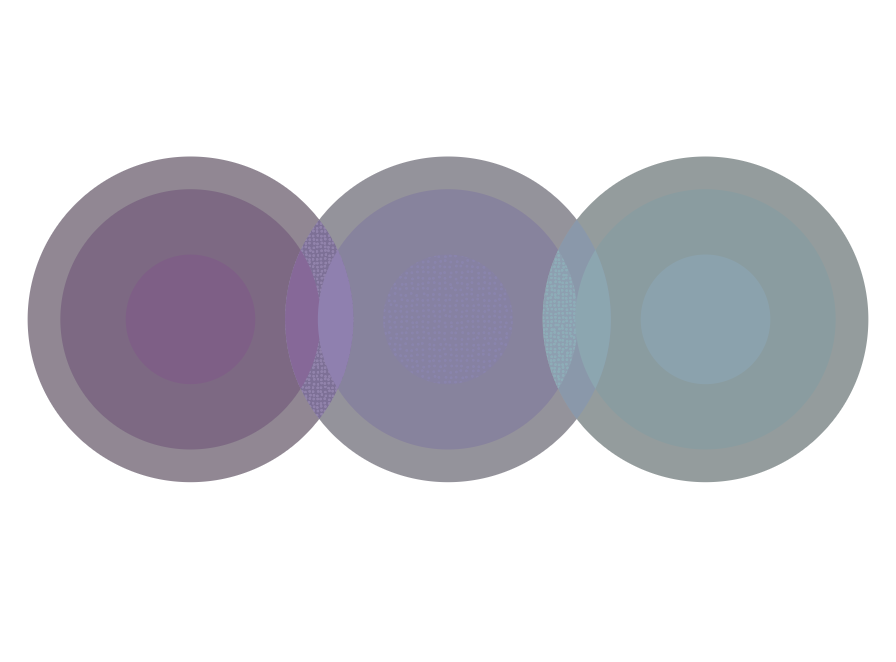
Reproduce this background procedurally as a Shadertoy shader.

```glsl
// Three overlapping targets of muted plum, lavender and teal on white.
// Each is three concentric discs; where neighbours cross, their lens is
// tinted per layer, and some tints are broken up by a fine scattered grain.

float hash(vec2 p) {
    return fract(sin(dot(p, vec2(127.1, 311.7))) * 43758.5453);
}

// Antialiased disc coverage, in units of the canvas height
float disc(vec2 p, float radius) {
    return clamp(0.5 + (radius - length(p)) * iResolution.y, 0.0, 1.0);
}

// One jittered dot per cell
float grain(vec2 p, float cells, float radius) {
    vec2 g = p * cells, id = floor(g);
    vec2 jitter = 0.3 + 0.4 * vec2(hash(id), hash(id + 57.0));
    float soft = 0.5 * cells / iResolution.y;
    return 1.0 - smoothstep(radius - soft, radius + soft, length(g - id - jitter));
}

// Centre of target i, counted from the left
vec2 centre(int i) {
    return vec2(0.389 * float(i - 1), 0.0);
}

void mainImage(out vec4 fragColor, in vec2 fragCoord) {
    vec2 p = (fragCoord - 0.5 * iResolution.xy) / iResolution.y - vec2(0.0, 0.0176);
    const float OUTER = 0.246, MIDDLE = 0.1966, CORE = 0.0979;

    vec3 rim[3] = vec3[3](vec3(0.567, 0.531, 0.578), vec3(0.582, 0.575, 0.608), vec3(0.582, 0.612, 0.614));
    vec3 body[3] = vec3[3](vec3(0.490, 0.412, 0.512), vec3(0.531, 0.512, 0.615), vec3(0.541, 0.612, 0.627));
    vec3 heart[3] = vec3[3](vec3(0.494, 0.373, 0.525), vec3(0.525, 0.504, 0.635), vec3(0.545, 0.635, 0.680));

    // Concentric discs
    vec3 col = vec3(1.0);
    for (int i = 0; i < 3; i++) {
        vec2 q = p - centre(i);
        col = mix(col, rim[i], disc(q, OUTER));
        col = mix(col, body[i], disc(q, MIDDLE));
        col = mix(col, heart[i], disc(q, CORE));
    }

    // Pale specks in the middle heart
    col = mix(col, vec3(0.545, 0.525, 0.700), 0.6 * disc(p, CORE) * grain(p, 120.0, 0.26));

    // Lens tints: both rims, left body on right rim, left rim on right body
    vec3 rimLens[2] = vec3[2](vec3(0.490, 0.440, 0.590), vec3(0.541, 0.596, 0.667));
    vec3 leftLens[2] = vec3[2](vec3(0.525, 0.408, 0.596), vec3(0.553, 0.625, 0.690));
    vec3 rightLens[2] = vec3[2](vec3(0.560, 0.500, 0.685), vec3(0.549, 0.651, 0.690));
    float fine = grain(p, 170.0, 0.36);
    rimLens[0] += 0.08 * fine * vec3(1.0, 0.9, 1.0);
    leftLens[1] += 0.06 * fine * vec3(0.0, 0.9, 0.5);

    for (int i = 0; i < 2; i++) {
        vec2 a = p - centre(i), b = p - centre(i + 1);
        float rimA = disc(a, OUTER), rimB = disc(b, OUTER);
        col = mix(col, rimLens[i], min(rimA, rimB));
        col = mix(col, leftLens[i], min(disc(a, MIDDLE), rimB));
        col = mix(col, rightLens[i], min(rimA, disc(b, MIDDLE)));
    }

    fragColor = vec4(col, 1.0);
}
```
